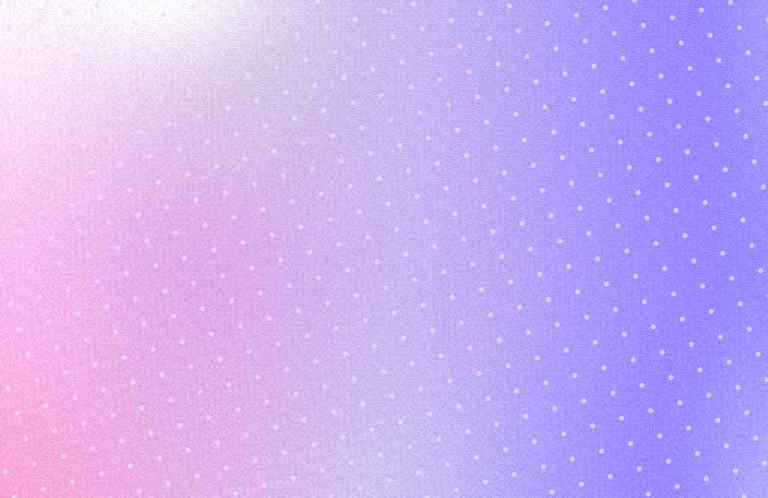
Reproduce this background procedurally as a WebGL 2 fragment shader.

```glsl
#version 300 es
precision highp float;
// Soft pink-to-violet mesh gradient with a tilted lattice of pale dots and grain.
// Three horizontal colour ramps are blended vertically, then glows, dots and
// fine hash noise are laid on top.

uniform vec2 u_resolution;
out vec4 fragColor;

float hash(vec2 p) {
    return fract(sin(dot(p, vec2(127.1, 311.7))) * 43758.5453);
}

// Interpolation between a straight line and a smoothstep, to avoid banded stops
float softStep(float a, float b, float x) {
    float t = clamp((x - a) / (b - a), 0.0, 1.0);
    return mix(t, t * t * (3.0 - 2.0 * t), 0.6);
}

// Five-colour ramp; peak is the place of the deepest violet
vec3 ramp(float x, float peak, vec3 edge, vec3 rose, vec3 lilac, vec3 violet, vec3 rim) {
    vec3 c = mix(edge, rose, softStep(0.0, 0.27, x));
    c = mix(c, lilac, softStep(0.27, 0.5, x));
    c = mix(c, violet, softStep(0.5, peak, x));
    return mix(c, rim, softStep(peak, 1.02, x));
}

float glow(vec2 p, vec2 center, vec2 radius) {
    vec2 d = (p - center) / radius;
    return exp(-dot(d, d));
}

// Coverage of round dots on the lattice spanned by stepA and stepB
float latticeDots(vec2 p, vec2 origin, vec2 stepA, vec2 stepB, float radius, float blur) {
    mat2 basis = mat2(stepA, stepB);
    vec2 cell = inverse(basis) * (p - origin);
    float d = length(basis * (cell - floor(cell + 0.5)));
    return 1.0 - smoothstep(radius - blur, radius + blur, d);
}

vec3 meshGradient(vec2 uv) {
    vec3 violet = vec3(0.60, 0.535, 1.0);
    vec3 top = ramp(uv.x, 0.91, vec3(1.0, 0.95, 0.99), vec3(0.90, 0.83, 0.94),
                    vec3(0.80, 0.73, 0.95), violet, vec3(0.65, 0.62, 0.99));
    vec3 middle = ramp(uv.x, 0.93, vec3(0.98, 0.74, 0.94), vec3(0.88, 0.66, 0.92),
                       vec3(0.80, 0.71, 0.95), violet, vec3(0.60, 0.56, 1.0));
    vec3 bottom = ramp(uv.x, 0.86, vec3(0.98, 0.65, 0.85), vec3(0.90, 0.70, 0.92),
                       vec3(0.81, 0.76, 0.95), violet, vec3(0.69, 0.67, 0.99));
    vec3 color = mix(bottom, middle, softStep(0.0, 0.45, uv.y));
    return mix(color, top, softStep(0.45, 1.0, uv.y));
}

void main() {
    vec2 uv = gl_FragCoord.xy / u_resolution;
    vec2 p = gl_FragCoord.xy / u_resolution.y;
    vec3 color = meshGradient(uv);

    // Grey veil beside the white highlight on the upper edge
    color = mix(color, vec3(0.80, 0.76, 0.88), 0.55 * glow(uv, vec2(0.35, 0.84), vec2(0.10, 0.17)));
    color = mix(color, vec3(1.0), glow(uv, vec2(0.20, 1.04), vec2(0.14, 0.15)));

    // Fine grain, in cells tied to the canvas height
    float grain = hash(floor(p * 332.0)) - 0.5;
    color += grain * vec3(0.08, 0.08, 0.04);

    // Tilted dots
    float dots = latticeDots(p, vec2(0.5867, 0.5948), vec2(0.05833, 0.01552),
                             vec2(0.01774, -0.05081), 0.005, 0.75 / u_resolution.y);
    color = mix(color, vec3(0.91, 0.87, 1.0), 0.75 * dots);

    fragColor = vec4(clamp(color, 0.0, 1.0), 1.0);
}
```
